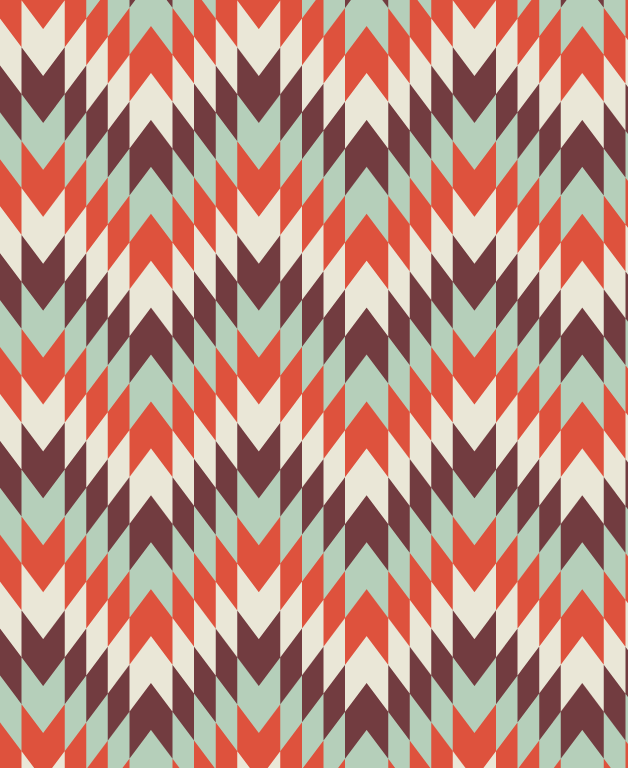
This pattern is drawn by a Shadertoy shader. Its source:

```glsl
// Lengths are fractions of the canvas height
const float COLUMN_WIDTH  = 0.02808;
const float BAND_HEIGHT   = 0.0611;
const float VALLEY_COLUMN = 2.0;    // columns from the left edge to the first valley
const float FIRST_BAND    = 0.0990; // distance from the top to a plum valley notch
const float HALF_ZIGZAG   = 5.0;    // columns from a valley to a peak
const float SLANT         = 0.613;  // rise in bands across one column
const int   SAMPLES       = 4;      // antialiasing grid per axis

const vec3 PLUM  = vec3(0.447, 0.235, 0.250);
const vec3 MINT  = vec3(0.710, 0.812, 0.730);
const vec3 CORAL = vec3(0.870, 0.322, 0.238);
const vec3 CREAM = vec3(0.918, 0.906, 0.842);

vec3 bandColor(float band) {
    float i = mod(floor(band), 4.0);
    return i < 0.5 ? PLUM : i < 1.5 ? MINT : i < 2.5 ? CORAL : CREAM;
}

// p.x runs rightwards, p.y runs down from the top
vec3 chevronWeave(vec2 p) {
    // Mirror the columns around every valley and peak
    float u = p.x / COLUMN_WIDTH - VALLEY_COLUMN;
    float fromValley = abs(mod(u + HALF_ZIGZAG, 2.0 * HALF_ZIGZAG) - HALF_ZIGZAG);

    // Each column drops one band, while the bands inside it slant upwards
    float column = min(floor(fromValley), HALF_ZIGZAG - 1.0);
    float drop = column - SLANT * fromValley;
    return bandColor((p.y - FIRST_BAND) / BAND_HEIGHT - drop);
}

void mainImage(out vec4 fragColor, in vec2 fragCoord) {
    // Average a grid of samples over the pixel area
    vec3 sum = vec3(0.0);
    for (int j = 0; j < SAMPLES; j++) {
        for (int i = 0; i < SAMPLES; i++) {
            vec2 jitter = (vec2(i, j) + 0.5) / float(SAMPLES) - 0.5;
            vec2 p = (fragCoord + jitter) / iResolution.y;
            sum += chevronWeave(vec2(p.x, 1.0 - p.y));
        }
    }
    fragColor = vec4(sum / float(SAMPLES * SAMPLES), 1.0);
}
```
